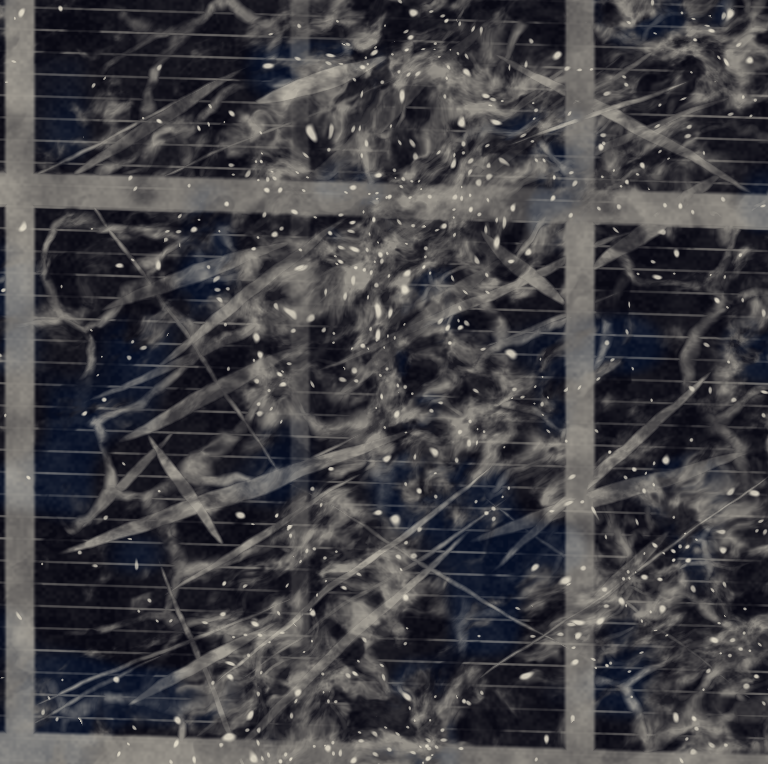
A WebGL 2 fragment shader for this texture:

```glsl
#version 300 es
precision highp float;
// Shattered dark panel: thin contact lines and pale bars under cracked, dusty debris.
// One brightness value is built up from bars, a cellular web, straight strands,
// noise-driven dust and small glints, then mapped from navy to warm cream.

uniform vec2 u_resolution;
out vec4 fragColor;

const vec3 NAVY = vec3(0.035, 0.035, 0.072);
const vec3 BLUE = vec3(0.02, 0.07, 0.17);
const vec3 CREAM = vec3(0.81, 0.785, 0.725);
const float TILT = 0.03;            // fall of the rows across the canvas
const float PANE = 0.733;           // distance between bars
const vec2 BAR_ORIGIN = vec2(0.026, 0.02);
const float BAR_HALF = 0.019;
const float LINE_GAP = 0.0290;
const float LINE_HALF = 0.0012;
const float GRAIN_ANGLE = 0.55;     // main direction of the cracks
const int STRANDS = 44;
const vec2 HUB = vec2(0.48, 0.46);

float hash(vec2 p) {
  return fract(sin(dot(p, vec2(127.1, 311.7))) * 43758.5453);
}

float noise(vec2 p) {
  vec2 i = floor(p), f = fract(p);
  f = f * f * (3.0 - 2.0 * f);
  return mix(mix(hash(i), hash(i + vec2(1, 0)), f.x),
             mix(hash(i + vec2(0, 1)), hash(i + vec2(1, 1)), f.x), f.y);
}

float fbm(vec2 p) {
  float sum = 0.0, amp = 0.533;
  for (int i = 0; i < 4; i++) {
    sum += amp * noise(p);
    p = mat2(1.6, 1.2, -1.2, 1.6) * p + 7.3;
    amp *= 0.5;
  }
  return sum;
}

// Gap between the two nearest cell points: zero on the cracks
float cellEdge(vec2 p) {
  vec2 cell = floor(p);
  float near = 9.0, next = 9.0;
  for (int y = -1; y <= 1; y++)
    for (int x = -1; x <= 1; x++) {
      vec2 c = cell + vec2(x, y);
      float d = length(c + vec2(hash(c), hash(c + 41.7)) - p);
      next = min(next, max(near, d));
      near = min(near, d);
    }
  return next - near;
}

// Straight tapered splinters, mostly rising to the right
float strands(vec2 p) {
  float best = 0.0;
  for (int i = 0; i < STRANDS; i++) {
    float k = float(i) + 3.0;
    vec2 mid = mix(HUB, vec2(hash(vec2(k, 1)), hash(vec2(k, 2))), 0.85);
    float spread = hash(vec2(k, 3)) - 0.5;
    float angle = hash(vec2(k, 4)) < 0.68 ? GRAIN_ANGLE + 0.5 * spread : -0.85 + 0.9 * spread;
    vec2 dir = vec2(cos(angle), sin(angle)), d = p - mid;
    float along = dot(d, dir) / mix(0.07, 0.27, hash(vec2(k, 5)));
    float taper = max(1.0 - along * along, 0.0);
    float thick = hash(vec2(k, 6));
    float w = mix(0.002, 0.014, thick * thick) * taper;
    float body = 1.0 - smoothstep(w - 0.002, w + 0.003, abs(dot(d, vec2(-dir.y, dir.x))));
    best = max(best, body * smoothstep(0.0, 0.3, taper) * mix(0.32, 0.65, hash(vec2(k, 7))));
  }
  return best;
}

// Scattered bright chips, one at most per grid cell
float glints(vec2 p, float scale, float chance) {
  vec2 q = p * scale, c = floor(q);
  vec2 d = fract(q) - mix(vec2(0.35), vec2(0.65), vec2(hash(c + 5.1), hash(c + 9.4)));
  d.y += 0.4 * d.x * (hash(c + 2.6) - 0.5);
  float r = mix(0.12, 0.3, hash(c + 17.0));
  return step(hash(c + 3.3), chance) * (1.0 - smoothstep(r * 0.4, r + 0.06, length(d)));
}

float barMask(float v, float halfWidth) {
  float d = abs(fract(v / PANE + 0.5) - 0.5) * PANE;
  return 1.0 - smoothstep(halfWidth - 0.003, halfWidth + 0.004, d);
}

void main() {
  vec2 p = gl_FragCoord.xy / u_resolution.y;
  vec2 warp = vec2(fbm(p * 9.0), fbm(p * 9.0 + 31.0)) - 0.5;
  vec2 wp = p + 0.07 * warp;
  float ca = cos(GRAIN_ANGLE), sa = sin(GRAIN_ANGLE);
  vec2 q = mat2(ca, -sa, sa, ca) * wp;

  // Dust density: a leaning central belt, a weaker right side, random patches
  float offAxis = (p.x - 0.43 - 0.14 * (p.y - 0.5)) / 0.15;
  float belt = exp(-offAxis * offAxis);
  float density = 0.25 + 0.36 * belt + 0.16 * smoothstep(0.72, 0.95, p.x)
                + 1.25 * (fbm(p * 5.0 + 12.0) - 0.5);

  // Bare cell with contact lines
  vec2 g = vec2(p.x, p.y + TILT * p.x) - BAR_ORIGIN;
  float lineDist = abs(fract(g.y / LINE_GAP) - 0.5) * LINE_GAP;
  float line = 1.0 - smoothstep(LINE_HALF * 0.4, LINE_HALF + 0.0014, lineDist);
  float tone = 0.01 + 0.07 * noise(p * 28.0);
  tone += line * (0.12 + 0.32 * noise(p * vec2(14.0, 40.0)));

  // Dust and fragments
  float fine = fbm(q * vec2(22.0, 34.0));
  float mottle = clamp((fbm(q * vec2(40.0, 58.0) + 4.0) - 0.5) * 2.4 + 0.5, 0.0, 1.0);
  float cover = smoothstep(0.22, 0.72, density + 1.3 * (fine - 0.5));
  tone = mix(tone, 0.1 + 0.66 * mottle, cover * 0.9);

  // Pale bars, worn and partly buried
  float wear = fbm(p * 16.0 + 70.0);
  float bars = max(barMask(g.x, BAR_HALF), barMask(g.y, BAR_HALF + 0.003));
  bars = max(bars, 0.5 * barMask(g.x - 0.5 * PANE, 0.012));
  float buried = smoothstep(0.4, 0.85, density + 0.8 * (wear - 0.5));
  tone = mix(tone, 0.42 + 0.46 * wear, bars * (0.93 - 0.6 * buried));

  // Crack web at two sizes, then splinters
  float gate = smoothstep(0.3, 0.65, fbm(p * 7.0 + 50.0) + 0.2 * belt);
  float web = 1.0 - smoothstep(0.02, 0.16, cellEdge(q * vec2(6.0, 9.0)));
  float smallWeb = 1.0 - smoothstep(0.02, 0.24, cellEdge(q * vec2(15.0, 21.0) + 8.0));
  float ridge = max(web * gate, smallWeb * smoothstep(0.25, 0.7, density) * 0.9);
  tone = max(tone, ridge * (0.22 + 0.45 * mottle));
  float splinter = strands(p + 0.014 * warp);
  tone = mix(tone, max(tone, splinter * (0.6 + 0.75 * mottle)), 0.92);

  // Dark gaps between fragments
  float gap = smoothstep(0.56, 0.68, fbm(q * vec2(17.0, 24.0) + 90.0));
  tone *= 1.0 - 0.75 * gap * (1.0 - 0.8 * bars) * (1.0 - splinter);

  // Glints and soft grain
  float chance = clamp(density - 0.12, 0.02, 0.7);
  float chips = max(glints(wp, 46.0, 0.2 * chance), 0.8 * glints(wp + 0.37, 74.0, 0.32 * chance));
  tone = mix(tone, 1.12, chips * 0.85);
  tone += 0.07 * (noise(p * 210.0) - 0.5);

  float blueness = smoothstep(0.45, 0.7, noise(p * 11.0 + 20.0)) * 0.65;
  vec3 shade = mix(NAVY, BLUE, blueness * (1.0 - cover));
  vec3 color = mix(shade, CREAM, clamp(tone, 0.0, 1.2));
  fragColor = vec4(clamp(color, 0.0, 1.0), 1.0);
}
```
